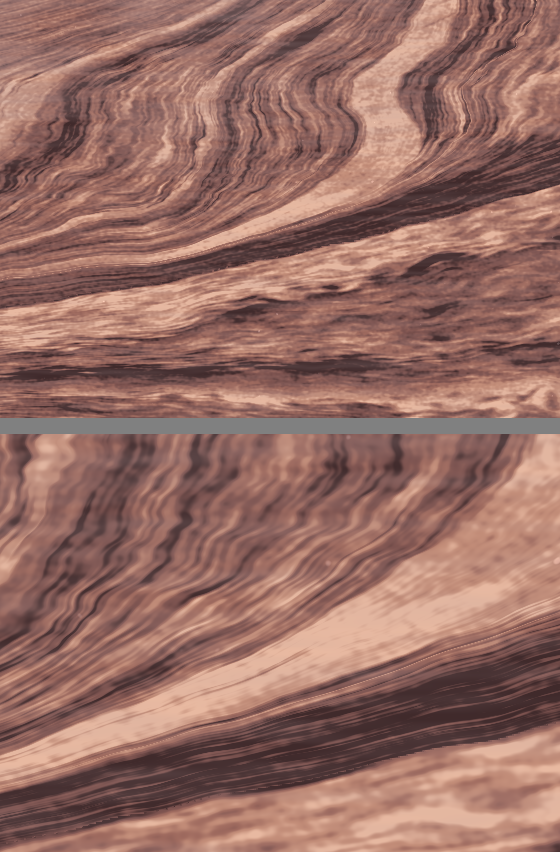
Top: the whole. Bottom: its middle third, enlarged.
This texture is drawn by a Shadertoy shader. Its source:

```glsl
const vec3 DARK_HEART = vec3(0.25, 0.165, 0.17);
const vec3 UMBER = vec3(0.49, 0.325, 0.31);
const vec3 ROSEWOOD = vec3(0.62, 0.415, 0.37);
const vec3 TAN = vec3(0.76, 0.55, 0.47);
const vec3 SAPWOOD = vec3(0.91, 0.725, 0.63);
const vec3 HAZE = vec3(0.70, 0.61, 0.615);

vec2 hashGradient(vec2 cell) {
    vec2 q = vec2(dot(cell, vec2(127.1, 311.7)), dot(cell, vec2(269.5, 183.3)));
    return 2.0 * fract(sin(q) * 43758.55) - 1.0;
}

float noise(vec2 p) {
    vec2 i = floor(p), f = fract(p);
    vec2 u = f * f * f * (f * (f * 6.0 - 15.0) + 10.0);
    vec2 e = vec2(0.0, 1.0);
    float low = mix(dot(hashGradient(i), f), dot(hashGradient(i + e.yx), f - e.yx), u.x);
    float high = mix(dot(hashGradient(i + e), f - e), dot(hashGradient(i + e.yy), f - e.yy), u.x);
    return mix(low, high, u.y);
}

float band(float x, float from, float to, float soft) {
    return smoothstep(from - soft, from + soft, x) - smoothstep(to - soft, to + soft, x);
}

float bump(float x, float centre, float width) {
    float d = (x - centre) / width;
    return exp(-d * d);
}

// Long fibres: octaves across the layers, faded out where too fine to resolve
float fibres(float along, float layer, float frequency) {
    float sum = 0.0, amplitude = 0.42, stretch = 3.0;
    for (int i = 0; i < 4; i++) {
        float across = layer * frequency;
        float visible = 1.0 - smoothstep(0.45, 0.95, fwidth(across));
        sum += amplitude * visible * noise(vec2(along * stretch + float(i) * 17.3, across));
        amplitude *= 1.08;
        frequency *= 2.0;
        stretch *= 1.7;
    }
    return sum;
}

// Thin broken dark lines along the zero crossings of stretched noise
float veins(float along, float layer, float frequency) {
    float across = layer * frequency;
    float n = noise(vec2(along * 3.5 + 41.0, across));
    float broken = smoothstep(-0.15, 0.25, noise(vec2(along * 6.0, across * 0.4 + 9.0)));
    return broken * (1.0 - smoothstep(0.0, 0.13, abs(n))) * (1.0 - smoothstep(0.2, 0.6, fwidth(across)));
}

vec3 woodColour(float tone) {
    vec3 c = mix(DARK_HEART, UMBER, smoothstep(0.0, 0.32, tone));
    c = mix(c, ROSEWOOD, smoothstep(0.30, 0.52, tone));
    c = mix(c, TAN, smoothstep(0.50, 0.72, tone));
    return mix(c, SAPWOOD, smoothstep(0.70, 0.95, tone));
}

// Height of the seam between the bent upper layers and the flat lower ones
float seamHeight(float x) {
    return 0.26 + 0.13 * x + 0.07 * x * x + 0.014 * noise(vec2(x * 5.0, 3.5));
}

// Layers that run along the seam, then turn upward
float upperTone(vec2 p, float height) {
    float h = max(height, 0.004);
    float pinch = 0.045 + 0.05 * smoothstep(0.5, 0.0, p.x);
    float rise = max(p.y - 0.75, 0.0) / 0.25;
    float s = p.x + pinch / h;
    s += 0.1 * bump(p.y, 0.79, 0.08) * smoothstep(0.3, 0.8, p.x);
    s -= 0.75 * max(1.1 - p.x, 0.0) * rise * rise;
    s += 0.05 * noise(p * 4.0) + 0.022 * noise(p * vec2(9.0, 16.0));
    s += 0.016 * noise(p * vec2(6.0, 34.0)) + 0.010 * noise(p * vec2(14.0, 75.0));

    float layer = s < 1.4 ? s : 1.4 + 0.15 * log(1.0 + (s - 1.4) / 0.15);
    float along = p.x + p.y;
    float grain = fibres(along, layer, 14.0);
    float edge = s + 0.07 * grain;

    float tone = 0.47 + 0.14 * noise(vec2(along, layer * 7.0));
    tone -= 0.26 * bump(edge, 0.32, 0.045) + 0.28 * bump(edge, 0.72, 0.04);
    tone -= 0.07 * bump(s, 0.98, 0.06) + 0.20 * bump(edge, 1.25, 0.05);
    float heart = smoothstep(1.35, 1.6, s) * smoothstep(0.18, 0.05, h);
    tone -= heart * mix(0.24, 0.38, smoothstep(0.0, 0.6, p.x));
    tone -= 0.20 * veins(along, layer, 30.0);

    float rightEdge = mix(1.30, 1.17, smoothstep(0.55, 0.8, p.y));
    float pale = band(s + 0.02 * grain, 1.05, rightEdge, 0.010);
    pale *= mix(0.5, 1.0, smoothstep(0.1, 0.5, p.x + 0.6 * grain));
    pale = max(pale, 0.85 * band(edge, 0.18, 0.25, 0.025));
    pale = max(pale, 0.85 * band(edge, 0.61, 0.655, 0.012));
    pale = max(pale, 0.7 * bump(edge, 1.37, 0.007));
    pale = max(pale, band(edge, 1.53, 1.75, 0.02) * smoothstep(0.74, 0.82, p.y));
    float slant = p.y - 0.35 * p.x;
    float paleTone = 0.86 + 0.30 * noise(vec2(p.x * 5.0, slant * 30.0));
    paleTone -= 0.16 * veins(p.x, slant, 22.0);
    return mix(tone + 0.95 * grain, paleTone + 0.25 * grain, pale);
}

// Nearly level streaks, swelling toward the lower right
float lowerTone(vec2 p, float seam) {
    float v = p.y / seam;
    v += 0.15 * p.x * (1.0 - v);
    float swirl = mix(0.06, 0.16, smoothstep(0.6, 1.2, p.x) * smoothstep(0.6, 0.3, v));
    v += (1.0 - smoothstep(0.75, 1.0, v)) * swirl * noise(vec2(p.x * 2.6, p.y * 7.0));
    v += 0.03 * noise(p * vec2(9.0, 22.0));
    float grain = fibres(p.x * 1.4, v, 7.0);
    float edge = v + 0.13 * grain;
    float paleEdge = mix(0.62, 0.84, smoothstep(0.0, 1.0, p.x));

    float tone = 0.43 + 0.33 * smoothstep(paleEdge - 0.09, paleEdge + 0.07, edge);
    tone -= 0.22 * bump(edge, paleEdge - 0.06, 0.025);
    tone -= 0.38 * bump(edge, 0.36, 0.06) * smoothstep(1.2, 0.4, p.x);
    tone -= 0.20 * bump(edge, 0.42, 0.03) * smoothstep(0.7, 1.0, p.x);
    tone += 0.32 * band(edge, 0.20, 0.22 + 0.05 * p.x, 0.03);
    tone -= 0.15 * veins(p.x, v, 17.0);
    return tone + 0.85 * grain;
}

void mainImage(out vec4 fragColor, in vec2 fragCoord) {
    vec2 p = fragCoord / iResolution.y;
    float seam = seamHeight(p.x);
    float height = p.y - seam + 0.006 * noise(p * vec2(17.0, 9.0));
    float upper = upperTone(p, height);
    float lower = lowerTone(p, seam);
    float tone = mix(lower, upper, smoothstep(-0.003, 0.003, height));

    // Pores and short flecks
    tone += 0.17 * noise(p * vec2(50.0, 115.0)) + 0.15 * noise(p * vec2(105.0, 150.0));
    vec3 colour = woodColour(tone);

    // Polish haze with level scuffs
    float cloud = 0.5 + 1.1 * noise(p * vec2(2.2, 3.0) + 4.0) + 0.3 * noise(p * vec2(7.0, 11.0));
    float haze = 0.06 + 0.55 * cloud * smoothstep(0.4, 1.0, p.y) * smoothstep(1.6, 0.3, p.x);
    haze += 0.22 * noise(vec2(p.x * 4.0, p.y * 60.0)) + 0.12 * noise(p * vec2(14.0, 120.0));
    colour = mix(colour, HAZE, clamp(haze, 0.0, 0.6));

    // Sparse bright dust
    float dust = smoothstep(0.52, 0.64, noise(p * 70.0 + 30.0));
    fragColor = vec4(colour + 0.14 * dust, 1.0);
}
```
